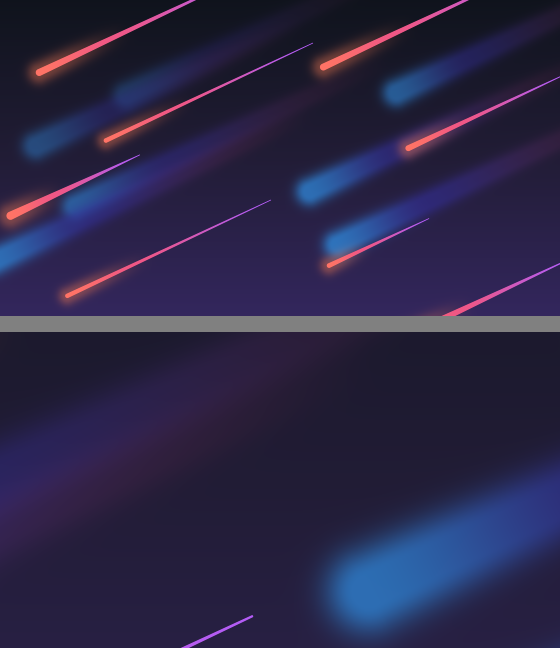
Top, the full canvas; bottom, a detail of the centre.
Reproduce this background procedurally as a WebGL 2 fragment shader.

```glsl
#version 300 es
precision highp float;

uniform vec2 u_resolution;
out vec4 fragColor;

float hash(float n) {
    return fract(sin(n * 127.1) * 43758.5453);
}

// Returns the position along a rising streak (0 head, 1 tail) and the distance to its axis
vec2 streak(vec2 fromHead, float len) {
    vec2 dir = vec2(0.905, 0.426);
    float along = dot(fromHead, dir);
    float across = dot(fromHead, vec2(-dir.y, dir.x));
    float t = clamp(along / len, 0.0, 1.0);
    return vec2(t, length(vec2(along - t * len, across)));
}

vec3 nightSky(float y) {
    vec3 lower = mix(vec3(0.20, 0.15, 0.365), vec3(0.13, 0.11, 0.21), clamp(y * 2.0, 0.0, 1.0));
    return mix(lower, vec3(0.06, 0.075, 0.11), clamp(y * 2.0 - 1.0, 0.0, 1.0));
}

// Wide, soft blue trail that fades through violet to plum
vec3 addBlurredTrail(vec3 color, vec2 fromHead, float len, float strength) {
    vec2 s = streak(fromHead, len);
    float t = s.x;
    vec3 trail = mix(vec3(0.18, 0.48, 0.78), vec3(0.20, 0.18, 0.58), smoothstep(0.0, 0.3, t));
    trail = mix(trail, vec3(0.45, 0.17, 0.32), smoothstep(0.3, 0.9, t));
    float d = max(s.y - mix(0.016, 0.006, t), 0.0) / mix(0.031, 0.024, t);
    return mix(color, trail, exp(-d * d) * strength * 0.9 * (1.0 - t));
}

// Crisp tapered streak with a warm halo around its head
vec3 addMeteor(vec3 color, vec2 fromHead, float len, float radius) {
    vec2 s = streak(fromHead, len);
    float t = s.x;
    float d = s.y - mix(radius, 0.0012, t);
    float halo = max(d, 0.0) / (0.016 + radius);
    float haloFade = 1.0 - smoothstep(0.0, 0.45, t);
    color = mix(color, vec3(0.92, 0.46, 0.32), 0.42 * exp(-halo * halo) * haloFade);

    vec3 body = mix(vec3(1.0, 0.45, 0.40), vec3(0.94, 0.34, 0.52), smoothstep(0.0, 0.35, t));
    body = mix(body, vec3(0.70, 0.36, 0.96), smoothstep(0.3, 1.0, t));
    float pixel = 1.0 / u_resolution.y;
    return mix(color, body, 1.0 - smoothstep(-0.6 * pixel, 0.6 * pixel, d));
}

void main() {
    vec2 p = gl_FragCoord.xy / u_resolution.y;
    vec3 color = nightSky(p.y);

    // Blurred trails in two staggered columns, fainter at the upper left
    for (int i = 0; i < 7; i++) {
        float row = float(i / 2);
        float col = float(i % 2);
        float seed = float(i) + 1.0;
        vec2 head = vec2(0.42 + 0.84 * col - 0.2 * mod(row, 2.0) - 0.08 * row,
                         0.71 - 0.18 * row - 0.13 * col * step(0.5, row));
        head += (vec2(hash(seed), hash(seed + 20.0)) - 0.5) * vec2(0.08, 0.03);
        float strength = min(1.0, 0.35 + 0.2 * row + 0.4 * col);
        color = addBlurredTrail(color, p - head, mix(0.8, 1.2, hash(seed + 40.0)), strength);
    }

    // Sharp meteors in front, also staggered and jittered
    for (int i = 0; i < 8; i++) {
        float row = float(i / 2);
        float col = float(i % 2);
        float seed = float(i) + 60.0;
        vec2 head = vec2(0.08 + 0.98 * col + 0.23 * mod(row, 2.0) - 0.02 * row,
                         0.78 - 0.235 * row - 0.16 * col * step(1.5, row));
        head += (vec2(hash(seed), hash(seed + 20.0)) - 0.5) * vec2(0.10, 0.04);
        float len = mix(0.34, 0.78, hash(seed + 40.0));
        color = addMeteor(color, p - head, len, mix(0.007, 0.013, hash(seed + 60.0)));
    }

    fragColor = vec4(color, 1.0);
}
```
